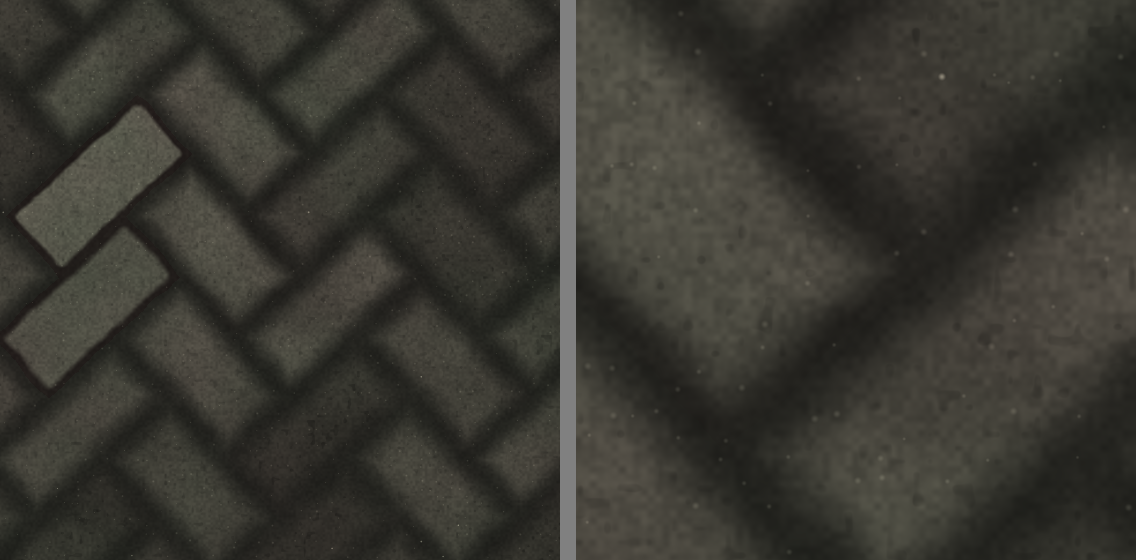
Left, the full canvas; right, a detail of the centre.
Write a Shadertoy shader that draws this texture.

```glsl
// Worn herringbone paving of two-to-one bricks, laid diagonally in dim light.
// A skewed grid is split into bricks by the diagonal cell index; each brick
// gets a rounded box profile, its own tone and wear, then layers of grain.

float hash(vec2 p) {
    vec3 q = fract(p.xyx * vec3(0.1031, 0.1030, 0.0973));
    q += dot(q, q.yzx + 33.33);
    return fract((q.x + q.y) * q.z);
}

float noise(vec2 p) {
    vec2 i = floor(p), f = fract(p);
    f = f * f * (3.0 - 2.0 * f);
    return mix(mix(hash(i), hash(i + vec2(1, 0)), f.x),
               mix(hash(i + vec2(0, 1)), hash(i + vec2(1, 1)), f.x), f.y);
}

float fbm(vec2 p) {
    float sum = 0.0, amp = 0.5;
    for (int k = 0; k < 4; k++) {
        sum += amp * noise(p);
        p = mat2(1.6, 1.2, -1.2, 1.6) * p + 7.3;
        amp *= 0.5;
    }
    return sum / 0.9375;
}

// Soft round spot with a peak of one
float spot(vec2 p, vec2 center, vec2 size) {
    vec2 q = (p - center) / size;
    return exp(-dot(q, q));
}

float roundedBox(vec2 p, vec2 halfSize, float radius) {
    vec2 q = abs(p) - halfSize + radius;
    return length(max(q, 0.0)) + min(max(q.x, q.y), 0.0) - radius;
}

void mainImage(out vec4 fragColor, in vec2 fragCoord) {
    vec2 uv = fragCoord / iResolution.xy;
    vec2 wobble = vec2(fbm(uv * 22.0), fbm(uv * 22.0 + 40.0)) - 0.5;

    // Skewed grid: columns run down-right and up-right, one brick width each
    mat2 axes = mat2(0.0977, -0.1081, 0.1185, 0.1094);
    vec2 origin = vec2(0.009, 0.613);
    vec2 g = inverse(axes) * (uv + wobble * 0.012 - origin);

    // Herringbone: of every four diagonal cells, two join up, two join across
    vec2 cell = floor(g);
    float s = mod(cell.x + cell.y, 4.0);
    bool rising = s < 2.0;
    cell -= rising ? vec2(0, s) : vec2(s - 2.0, 0);
    vec2 halfSize = rising ? vec2(0.5, 1.0) : vec2(1.0, 0.5);
    vec2 local = g - cell - halfSize;
    vec2 center = origin + axes * (cell + halfSize);
    float id = hash(cell + 61.0);

    // Brick profile: a few clean, crisp bricks, the rest with soiled soft rims
    vec2 scale = vec2(0.146, 0.161);
    float depth = -roundedBox(local * scale, halfSize * scale - 0.007, 0.014);
    float crisp = smoothstep(0.35, 0.75, spot(center, vec2(0.19, 0.61), vec2(0.22, 0.26)));
    float rim = mix(0.043, 0.009, crisp) * (0.8 + 0.4 * fbm(uv * 14.0 + 9.0));
    float face = smoothstep(-0.006 * (1.0 - crisp), rim, depth);

    // Brick tone: light patch at left, dark areas at right and below
    float tone = 0.255 + 0.03 * (id - 0.5);
    tone += 0.085 * spot(center, vec2(0.20, 0.62), vec2(0.25, 0.24));
    tone += 0.045 * spot(center, vec2(0.66, 0.42), vec2(0.22, 0.11));
    tone += 0.035 * spot(center, vec2(0.53, 0.92), vec2(0.25, 0.12));
    tone -= 0.065 * spot(center, vec2(0.88, 0.63), vec2(0.18, 0.22));
    tone -= 0.055 * spot(center, vec2(0.56, 0.23), vec2(0.13, 0.10));
    tone -= 0.055 * spot(center, vec2(-0.03, 0.86), vec2(0.12, 0.22));
    tone -= 0.050 * smoothstep(0.18, 0.0, center.y);

    // Stains on the faces, stronger on soiled bricks
    float stain = fbm(uv * 9.0 + id * 20.0) - 0.5;
    tone *= 1.0 + stain * mix(0.38, 0.14, crisp);
    float joint = 0.137 + 0.035 * (fbm(uv * 17.0) - 0.5) - 0.02 * crisp;
    float value = mix(joint, tone, face);

    // Fine grain, pits and pale grit
    value *= 1.0 + 0.20 * (noise(uv * 230.0) - 0.5) + 0.14 * (fbm(uv * 90.0) - 0.5);
    value -= 0.035 * smoothstep(0.76, 0.92, noise(uv * 125.0 + 17.0)) * face;
    vec2 grit = uv * 75.0;
    vec2 gritCell = floor(grit);
    vec2 gritPos = 0.3 + 0.4 * vec2(hash(gritCell + 5.0), hash(gritCell + 91.0));
    float gritSize = 0.1 + 0.13 * hash(gritCell + 33.0);
    float fleck = smoothstep(gritSize, 0.0, length(fract(grit) - gritPos));
    float rarity = hash(gritCell + 150.0);
    value += fleck * (0.10 * step(0.86, rarity) + 0.22 * step(0.9975, rarity));

    // Olive grey, with drifting green and brown, and reddish crisp joints
    vec3 color = value * mix(vec3(1.0, 0.99, 0.87), vec3(1.0, 0.97, 0.85), face);
    float drift = fbm(uv * 6.0 + 70.0) - 0.5 + 0.25 * (id - 0.5);
    color *= 1.0 + drift * vec3(-0.10, 0.04, -0.04);
    color += vec3(0.012, -0.008, -0.002) * crisp * (1.0 - face);
    fragColor = vec4(clamp(color, 0.0, 1.0), 1.0);
}
```
